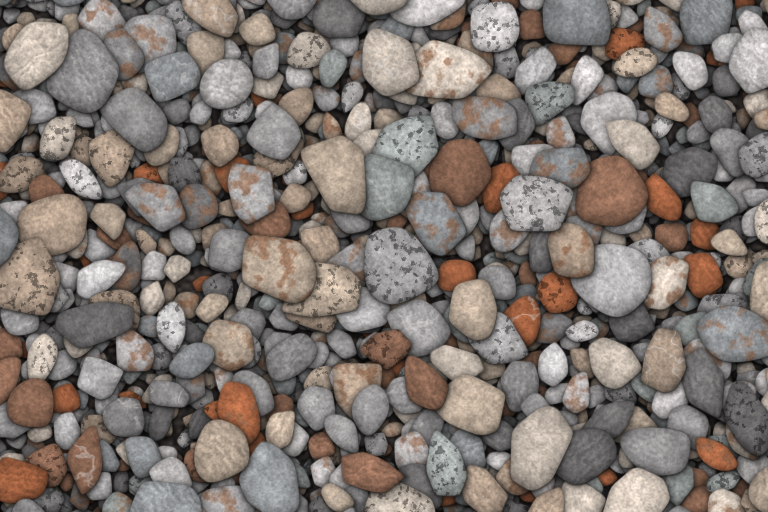
Give the GLSL for this texture, as a Shadertoy shader.

```glsl
// A bed of mixed beach pebbles in soft daylight, piled from small to large.

float hash(vec2 p) {
    return fract(sin(dot(p, vec2(127.1, 311.7))) * 43758.5453);
}

float noise(vec2 p) {
    vec2 i = floor(p), f = fract(p);
    f = f * f * (3.0 - 2.0 * f);
    return mix(mix(hash(i), hash(i + vec2(1, 0)), f.x),
               mix(hash(i + vec2(0, 1)), hash(i + vec2(1, 1)), f.x), f.y);
}

float fbm(vec2 p) {
    float sum = 0.0, amp = 0.5;
    for (int i = 0; i < 4; i++) {
        sum += amp * noise(p);
        p = mat2(1.6, 1.2, -1.2, 1.6) * p + 7.3;
        amp *= 0.5;
    }
    return sum / 0.94;
}

mat2 rotation(float a) {
    return mat2(cos(a), sin(a), -sin(a), cos(a));
}

// Convex rounded polygon: 1 on the outline, 0 in the centre.
float pebbleShape(vec2 q, vec2 seed) {
    float power = mix(5.0, 16.0, pow(hash(seed + 3.1), 1.5));
    float sum = 0.0;
    for (int k = 0; k < 7; k++) {
        float rnd = hash(seed + 11.7 + float(k) * 1.37);
        float a = 6.2832 * (float(k) + 0.7 * rnd) / 7.0;
        float side = dot(q, vec2(cos(a), sin(a))) * mix(0.82, 1.18, fract(rnd * 17.0));
        sum += pow(max(side, 0.0001), power);
    }
    return pow(sum, 1.0 / power);
}

// Mineral colour with mottling, layers, rusty stains and grain.
vec3 stoneColor(vec2 p, vec2 seed) {
    vec3 tones[12] = vec3[12](
        vec3(0.82, 0.80, 0.80), vec3(0.79, 0.77, 0.77), vec3(0.76, 0.75, 0.75),
        vec3(0.68, 0.67, 0.67), vec3(0.61, 0.60, 0.60), vec3(0.56, 0.57, 0.58),
        vec3(0.75, 0.68, 0.61), vec3(0.69, 0.61, 0.54), vec3(0.81, 0.76, 0.71),
        vec3(0.60, 0.62, 0.61), vec3(0.43, 0.42, 0.42), vec3(0.57, 0.56, 0.56));
    vec3 col = tones[int(hash(seed + 5.3) * 11.99)];
    float rare = hash(seed + 12.3);
    if (rare < 0.035) col = vec3(0.66, 0.40, 0.27);
    else if (rare < 0.09) col = vec3(0.58, 0.43, 0.35);
    col *= mix(0.9, 1.08, hash(seed + 6.9));

    vec2 uv = p + 3.0 * vec2(hash(seed + 1.9), hash(seed + 2.7));
    float mottle = fbm(uv * 42.0);
    float kind = hash(seed + 8.2);
    col *= 0.82 + 0.36 * mottle;

    if (kind < 0.2) {
        float band = sin(uv.y * 380.0 + 16.0 * mottle);
        col *= 1.0 + 0.06 * band;
    } else if (kind < 0.4) {
        float stain = smoothstep(0.46, 0.7, fbm(uv * 50.0 + 4.0));
        col = mix(col, vec3(0.56, 0.40, 0.30), 0.7 * stain);
    } else if (kind < 0.5) {
        float vein = abs(fbm(uv * 17.0 + 8.0) - 0.5);
        col = mix(col, vec3(0.82, 0.80, 0.79), 0.45 * smoothstep(0.035, 0.0, vein));
    } else if (kind < 0.65) {
        col *= 1.0 - 0.4 * smoothstep(0.54, 0.72, fbm(uv * 110.0));
    }
    return col * (0.83 + 0.2 * noise(uv * 170.0) + 0.14 * noise(uv.yx * 330.0));
}

void mainImage(out vec4 fragColor, in vec2 fragCoord) {
    vec2 p = fragCoord / iResolution.y;
    float pixel = 1.0 / iResolution.y;
    vec3 col = vec3(0.27, 0.245, 0.235) * (0.5 + noise(p * 120.0));

    // Larger stones lie over smaller ones.
    for (int layer = 0; layer < 4; layer++) {
        float level = float(layer);
        float cellSize = 0.042 * pow(1.43, level);
        float share = 1.0 - 0.055 * level * level;
        mat2 turn = rotation(0.4 + 1.1 * level);
        vec2 grid = turn * p / cellSize + 20.0;
        vec2 up = turn * vec2(-0.3, 0.95);

        for (int n = 0; n < 9; n++) {
            vec2 cell = floor(grid) + vec2(n % 3 - 1, n / 3 - 1);
            vec2 seed = cell + 37.0 * level;
            if (hash(seed) > share) continue;

            vec2 centre = cell + 0.5 + 0.46 * (vec2(hash(seed + 0.3), hash(seed + 0.7)) - 0.5);
            vec2 offset = grid - centre;
            float size = mix(0.43, 0.63, hash(seed + 4.4));
            float aspect = mix(0.56, 0.98, hash(seed + 7.6));
            vec2 local = rotation(6.2832 * hash(seed + 9.5)) * offset;
            vec2 q = local / (size * vec2(1.0, aspect));
            if (dot(q, q) > 6.0) continue;

            float r = pebbleShape(q, seed);
            float radius = size * aspect * cellSize;
            float facing = dot(offset / max(length(offset), 0.001), up);

            // Contact shadow, deeper on the lower side.
            float gap = max(r - 1.0, 0.0) * radius;
            col *= 1.0 - (0.5 - 0.22 * facing) * exp(-gap / 0.0058);

            float cover = smoothstep(pixel, -pixel, (r - 1.0) * radius);
            if (cover > 0.0) {
                float dome = sqrt(clamp(1.0 - r * r * r, 0.0, 1.0));
                float light = 0.59 + 0.46 * dome + 0.13 * facing * r * r;
                vec3 stone = stoneColor(local * cellSize, seed) * light;
                col = mix(col, stone * (0.92 + 0.03 * level), cover);
            }
        }
    }
    fragColor = vec4(clamp(col, 0.0, 1.0), 1.0);
}
```
